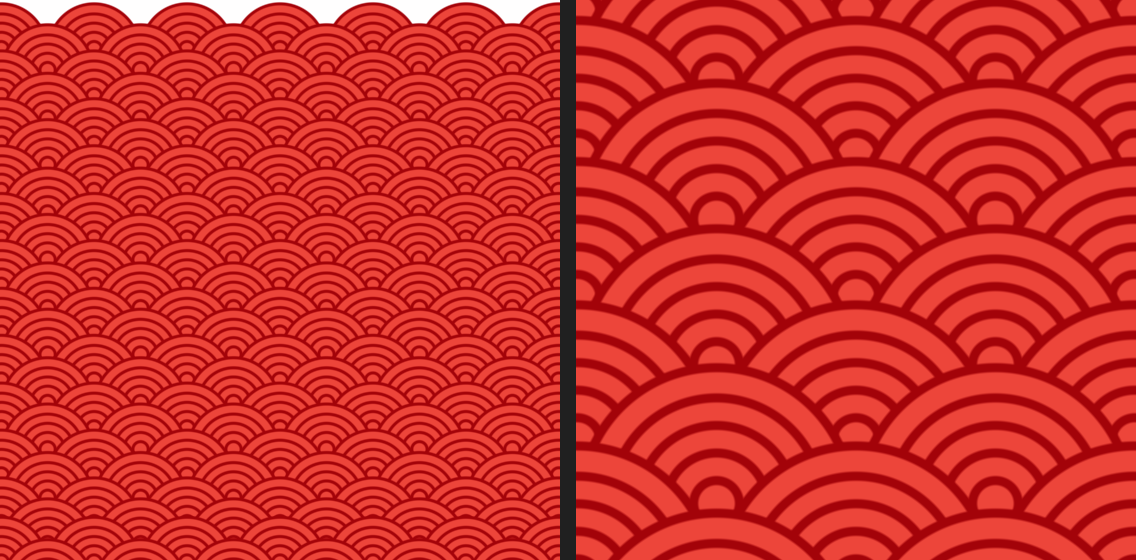
Left: the whole. Right: its middle third, enlarged.
A Shadertoy shader for this pattern:

```glsl
const vec3 PAPER = vec3(1.0, 0.995, 0.995);
const vec3 FILL = vec3(0.930, 0.270, 0.226);
const vec3 LINE = vec3(0.640, 0.010, 0.035);

const float PITCH = 0.166;         // distance between scallops in a row
const float RADIUS = 0.0835;       // outer edge of a scallop
const float LINE_WIDTH = 0.0054;
const float INNER_RING = 0.0136;   // centre line of the smallest ring
const float RING_STEP = 0.0164;
const float LAST_RING = 3.0;       // index of the largest inner ring

const int ROWS = 24;
const float TOP_MARGIN = 0.0042;
const float GROUP_HEIGHT = 0.1693; // four rows make one group
const vec4 ROW_OFFSETS = vec4(0.0, 0.0374, 0.0840, 0.1240);
const int RAISED_FROM = 22;        // the lowest rows sit closer together
const float RAISE = 0.0137;
const float SOFTNESS = 0.0005;

// Depth of a row's crest below the top of the canvas
float crestDepth(int row) {
    float depth = TOP_MARGIN + float(row / 4) * GROUP_HEIGHT + ROW_OFFSETS[row % 4];
    return row >= RAISED_FROM ? depth - RAISE : depth;
}

// Signed distance to the rim and the concentric rings
float lineDistance(float r) {
    float ring = clamp(round((r - INNER_RING) / RING_STEP), 0.0, LAST_RING);
    float rings = abs(r - INNER_RING - ring * RING_STEP) - 0.5 * LINE_WIDTH;
    float rim = RADIUS - LINE_WIDTH - r;
    return min(rings, rim);
}

float coverage(float dist, float blur) {
    return 1.0 - smoothstep(-blur, blur, dist);
}

void mainImage(out vec4 fragColor, in vec2 fragCoord) {
    vec2 p = fragCoord / iResolution.y;
    p.x -= 0.5 * iResolution.x / iResolution.y;
    float depth = 1.0 - p.y;
    float blur = 0.7 / iResolution.y + SOFTNESS;

    // Paint downwards so each row overlaps the one above
    vec3 color = PAPER;
    for (int row = 0; row < ROWS; row++) {
        float stagger = 0.5 * float(row % 2);
        float x = (fract(p.x / PITCH + stagger + 0.5) - 0.5) * PITCH;
        float r = length(vec2(x, depth - crestDepth(row) - RADIUS));
        vec3 scallop = mix(FILL, LINE, coverage(lineDistance(r), blur));
        color = mix(color, scallop, coverage(r - RADIUS, blur));
    }
    fragColor = vec4(color, 1.0);
}
```
